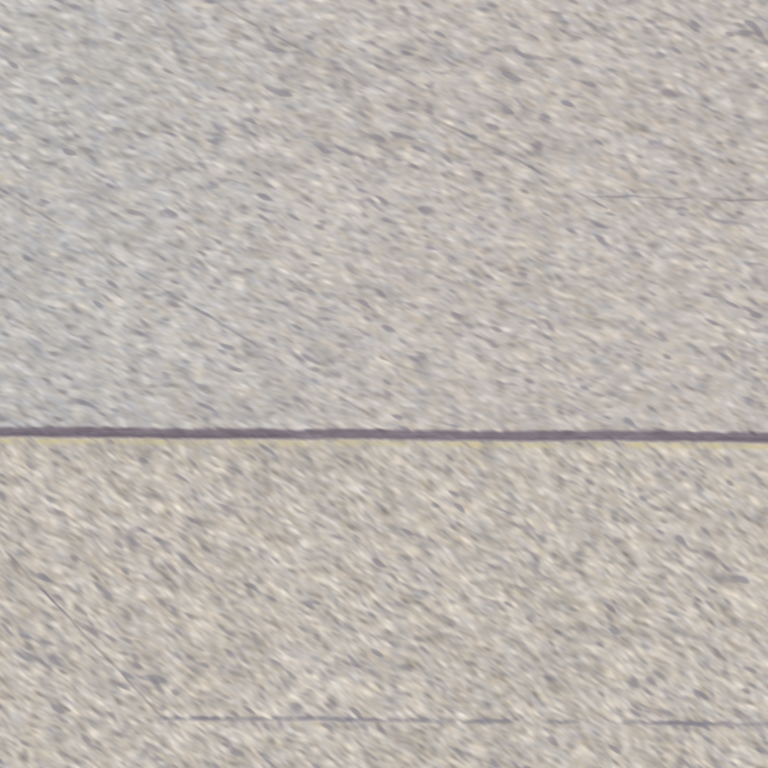
Write a three.js fragment shader that draws this texture.

```glsl
// Pale granite slabs with slanted streaky grain, a dark joint, a faint joint and hairline cracks.
#define STONE vec3(0.752, 0.725, 0.702)
#define FLECK vec3(0.535, 0.520, 0.555)
#define JOINT vec3(0.490, 0.450, 0.490)
#define FRINGE vec3(0.800, 0.755, 0.600)
#define GRAIN_SCALE vec2(68.0, 182.0)
#define GRAIN_CONTRAST 0.098
#define TINT_CONTRAST 0.026
#define FLECK_AMOUNT 0.62
#define UPPER_SLANT -0.42
#define LOWER_SLANT -0.60
#define JOINT_HALF 0.0064
#define CRACK_HALF 0.0032

varying vec2 vUv;

vec3 hash3(vec2 cell) {
  vec3 q = fract(vec3(cell.xyx) * vec3(0.1031, 0.1030, 0.0973));
  q += dot(q, q.yxz + 33.33);
  return fract((q.xxy + q.yzz) * q.zyx);
}

// Cellular noise: every cell holds one soft bump of random sign and strength.
float bumps(vec2 p) {
  vec2 cell = floor(p);
  float sum = 0.0;
  for (int y = -1; y <= 1; y++) {
    for (int x = -1; x <= 1; x++) {
      vec2 neighbour = cell + vec2(float(x), float(y));
      vec3 rnd = hash3(neighbour + 400.0);
      vec2 d = p - neighbour - rnd.xy;
      float falloff = max(0.0, 1.0 - dot(d, d));
      sum += (2.0 * rnd.z - 1.0) * falloff * falloff * falloff;
    }
  }
  return sum;
}

// Layered sines that make straight lines slightly uneven.
float wobble(float t) {
  return 0.0006 * sin(t * 17.0) + 0.0004 * sin(t * 41.0 + 1.0);
}

float band(float d, float halfWidth, float blur) {
  return 1.0 - smoothstep(halfWidth - blur, halfWidth + blur, abs(d));
}

// Soft hairline between two points, broken up along its length.
float crack(vec2 p, vec2 a, vec2 b) {
  vec2 span = b - a;
  float t = clamp(dot(p - a, span) / dot(span, span), 0.0, 1.0);
  vec2 away = p - a - span * t;
  float d = length(away + vec2(0.0, 1.5 * wobble(t + a.y)));
  float strength = 0.55 + 0.75 * bumps(vec2(t * length(span) * 45.0, a.y * 50.0));
  return (1.0 - smoothstep(0.0, CRACK_HALF, d)) * clamp(strength, 0.0, 1.0);
}

void main() {
  vec2 p = vUv;
  float fromJoint = p.y - mix(0.4375, 0.4308, p.x) - wobble(p.x);
  float lower = 1.0 - smoothstep(-0.002, 0.002, fromJoint);

  // Grain runs down to the right, steeper on the lower slab.
  float slant = fromJoint < 0.0 ? LOWER_SLANT : UPPER_SLANT;
  vec2 along = vec2(cos(slant), sin(slant));
  vec2 g = vec2(dot(p, along), dot(p, vec2(-along.y, along.x)));
  g.y += 0.0012 * sin(g.x * 47.0 + g.y * 29.0) + 0.0006 * sin(g.x * 103.0 - g.y * 61.0);
  vec2 grain = g * GRAIN_SCALE;
  float fine = bumps(grain);
  float medium = bumps(grain * 0.55 + 31.0);
  float tiny = bumps(grain * 1.45 + 57.0);
  float tint = bumps(grain * 0.8 + 83.0);
  float patches = bumps(g * vec2(20.0, 36.0) + 19.0);
  float cloud = bumps(p * vec2(5.0, 8.0) + 11.0);

  // Stone colour, cooler at the upper left and creamier below.
  vec3 color = STONE;
  color += vec3(-0.014, 0.001, 0.012) * (1.0 - smoothstep(0.0, 0.7, p.x)) * (1.0 - lower);
  color += vec3(0.002, 0.0, -0.010) * lower;
  color += 0.011 * cloud + 0.012 * patches;
  float tone = 0.75 * fine + 0.42 * medium + 0.45 * tiny;
  float slabContrast = GRAIN_CONTRAST * mix(0.92, 1.15, lower);
  color += slabContrast * tone * vec3(1.04, 1.0, 0.90);
  color += TINT_CONTRAST * tint * vec3(0.4, 0.0, -0.7);

  // Scattered blue-grey flecks that fade softly into the grain.
  float speck = bumps(grain * 0.78 + 140.0) - 0.35 * tone + 0.15 * cloud + 0.15 * patches;
  color = mix(color, FLECK, FLECK_AMOUNT * smoothstep(0.25, 1.30, speck));

  // Hairline cracks.
  float cracks = 0.55 * crack(p, vec2(0.27, 1.0), vec2(0.79, 0.73));
  cracks = max(cracks, 0.35 * crack(p, vec2(0.79, 0.73), vec2(0.92, 0.66)));
  cracks = max(cracks, 0.45 * crack(p, vec2(0.76, 0.745), vec2(1.0, 0.739)));
  cracks = max(cracks, 0.42 * crack(p, vec2(0.0, 0.755), vec2(0.48, 0.46)));
  cracks = max(cracks, 0.75 * crack(p, vec2(0.0, 0.29), vec2(0.215, 0.063)));
  color = mix(color, FLECK * 0.88, cracks);

  // Faint joint that starts where the lower crack ends.
  float fromFaint = p.y - mix(0.068, 0.057, p.x) - wobble(p.x + 3.0) + 0.0018 * fine;
  float faint = band(fromFaint, 0.0028, 0.0028) * smoothstep(0.19, 0.23, p.x);
  float wear = 0.62 + 0.55 * bumps(vec2(p.x * 26.0, 4.5)) - 0.35 * tone;
  color = mix(color, FLECK, faint * clamp(wear, 0.0, 1.0));

  // Main joint, darker along its lower edge, with a ragged yellow fringe below.
  float ragged = clamp(0.5 + 0.6 * bumps(vec2(p.x * 40.0, 9.5)) + 0.45 * fine, 0.0, 1.0);
  color = mix(color, FRINGE, 0.9 * ragged * band(fromJoint + 0.0120, 0.0035, 0.0035));
  float edge = fromJoint + 0.0011 * fine + 0.0006 * medium;
  vec3 jointColor = JOINT + 0.03 * bumps(p * vec2(30.0, 220.0)) + 0.03 * tone;
  float shade = smoothstep(-0.3, 0.5, bumps(vec2(p.x * 9.0, 2.5)));
  jointColor -= 0.05 * shade * band(fromJoint + 0.0035, 0.0028, 0.0025);
  color = mix(color, jointColor, 0.95 * band(edge, JOINT_HALF, 0.0032));

  gl_FragColor = vec4(color, 1.0);
}
```
